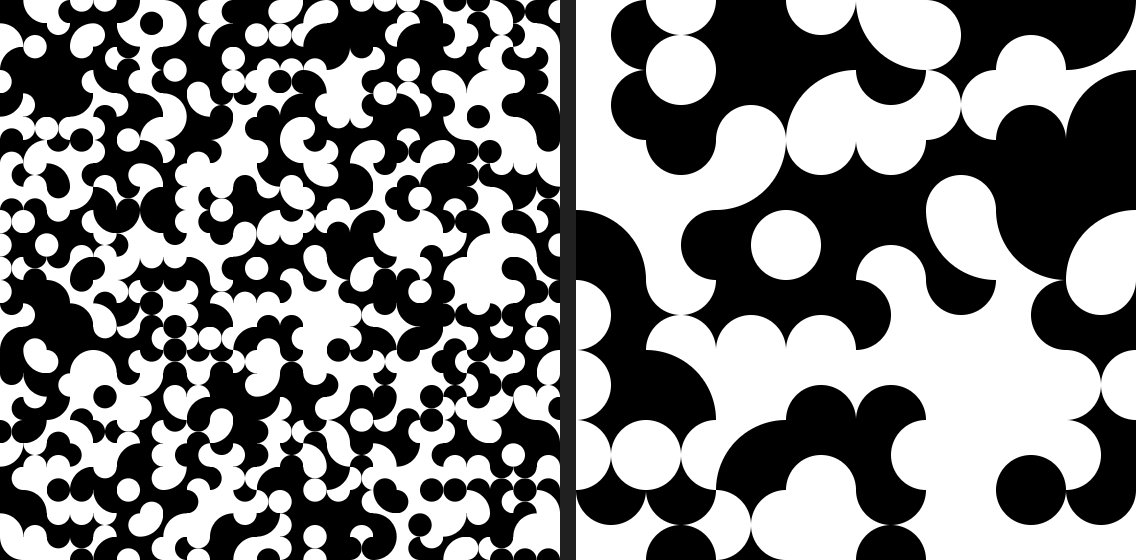
Left: the whole. Right: its middle third, enlarged.
Write a Shadertoy shader that draws this pattern.

```glsl
float hash(vec2 cell, float seed) {
    uvec3 q = uvec3(ivec3(cell, seed) + 64) * uvec3(1597u, 51749u, 3812u);
    uint n = (q.x ^ q.y ^ q.z) * 74513u;
    n = (n ^ (n >> 15)) * 29867u;
    n = (n ^ (n >> 13)) * 94531u;
    return float((n ^ (n >> 16)) & 65535u) / 65536.0;
}

// Black (0) or white (1), chosen at random
float coin(vec2 cell, float seed) {
    return step(0.5, hash(cell, seed));
}

// Disc on the middle of a tile edge, dropped when the edge is background
float edgeDisc(vec2 p, vec2 middle, float present) {
    return length(p - middle) - 0.5 + 9.0 * (1.0 - present);
}

void mainImage(out vec4 fragColor, in vec2 fragCoord) {
    float tiles = 24.0;
    float pixel = tiles / iResolution.y;
    vec2 uv = fragCoord * pixel;
    vec2 cell = floor(uv), p = fract(uv);

    // Edge colours, shared with the neighbouring tiles
    float left = coin(cell, 1.0);
    float right = coin(cell + vec2(1, 0), 1.0);
    float bottom = coin(cell, 2.0);
    float top = coin(cell + vec2(0, 1), 2.0);

    // The majority colour fills the tile; ties are broken at random
    float whites = left + right + bottom + top;
    float ground = whites == 2.0 ? coin(cell, 3.0) : step(2.5, whites);
    vec4 present = abs(vec4(left, right, bottom, top) - ground);

    float d;
    if (left != right && bottom != top && whites == 2.0) {
        // Two adjacent edges join into a quarter disc around their corner
        d = length(p - present.yw) - 1.0;
    } else {
        // Other edges each carry a half disc
        d = min(min(edgeDisc(p, vec2(0.0, 0.5), present.x),
                    edgeDisc(p, vec2(1.0, 0.5), present.y)),
                min(edgeDisc(p, vec2(0.5, 0.0), present.z),
                    edgeDisc(p, vec2(0.5, 1.0), present.w)));
    }

    float coverage = clamp(0.5 - d / pixel, 0.0, 1.0);
    fragColor = vec4(vec3(mix(ground, 1.0 - ground, coverage)), 1.0);
}
```
